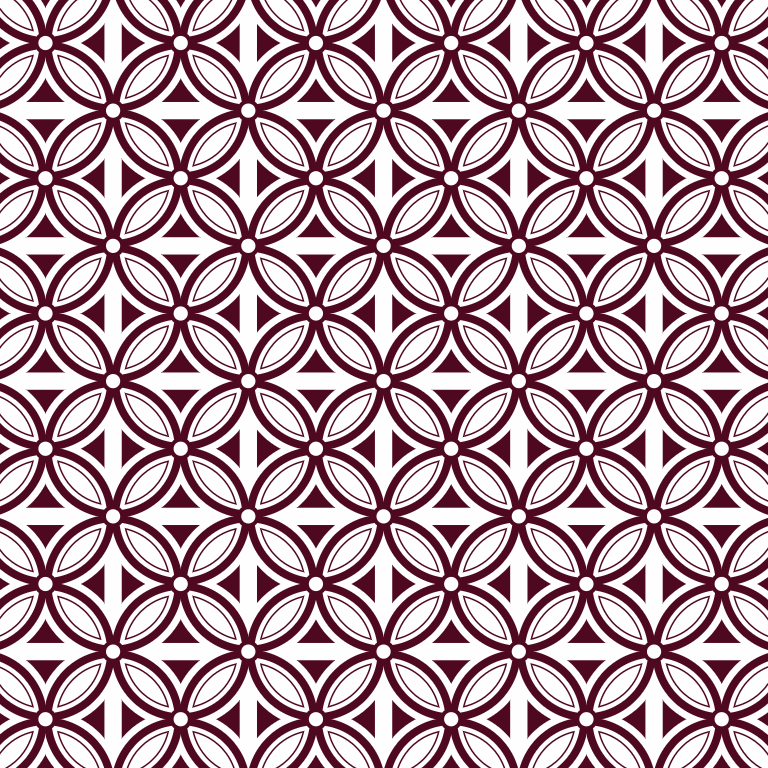
Reproduce this pattern procedurally as a Shadertoy shader.

```glsl
// Canvas units: one is the canvas height
const vec2 NODE_ORIGIN = vec2(0.0592, 0.9440);
const float RADIUS = 0.08805;

// Lattice units: one is the circle radius
const float BAND_INNER = 0.912;
const float BAND_OUTER = 1.027;
const float VEIN_RADIUS = 0.835;
const float VEIN_HALF_WIDTH = 0.011;
const float TRIANGLE_RADIUS = 1.129;
const float BAR_HALF_WIDTH = 0.128;
const float DOT_RADIUS = 0.105;
const float HALO_RADIUS = 0.165;

const vec3 PAPER = vec3(1.0, 0.995, 0.995);
const vec3 INK = vec3(0.305, 0.035, 0.125);

// Fold the plane onto one half petal and its neighbouring gap
vec2 foldLattice(vec2 p) {
    vec2 q = abs(mod(p + 1.0, 2.0) - 1.0);
    return q.x > q.y ? q : q.yx;
}

float inkDistance(vec2 q) {
    float arc = length(q - vec2(0.0, 1.0));
    float node = min(length(q), length(q - 1.0));

    // Overlapping circles and the fine line inside each petal
    float band = max(BAND_INNER - arc, arc - BAND_OUTER);
    float vein = abs(arc - VEIN_RADIUS) - VEIN_HALF_WIDTH;

    // Concave triangles on both sides of the open bar
    float triangle = max(TRIANGLE_RADIUS - arc, BAR_HALF_WIDTH - (1.0 - q.x));

    // Junctions: dark halo pierced by a light dot
    float ink = min(min(band, vein), min(triangle, node - HALO_RADIUS));
    return max(ink, DOT_RADIUS - node);
}

void mainImage(out vec4 fragColor, in vec2 fragCoord) {
    vec2 uv = fragCoord / iResolution.y;
    vec2 q = foldLattice((uv - NODE_ORIGIN) / RADIUS);
    float pixel = 1.0 / (iResolution.y * RADIUS);
    float coverage = clamp(0.5 - inkDistance(q) / pixel, 0.0, 1.0);
    fragColor = vec4(mix(PAPER, INK, coverage), 1.0);
}
```
